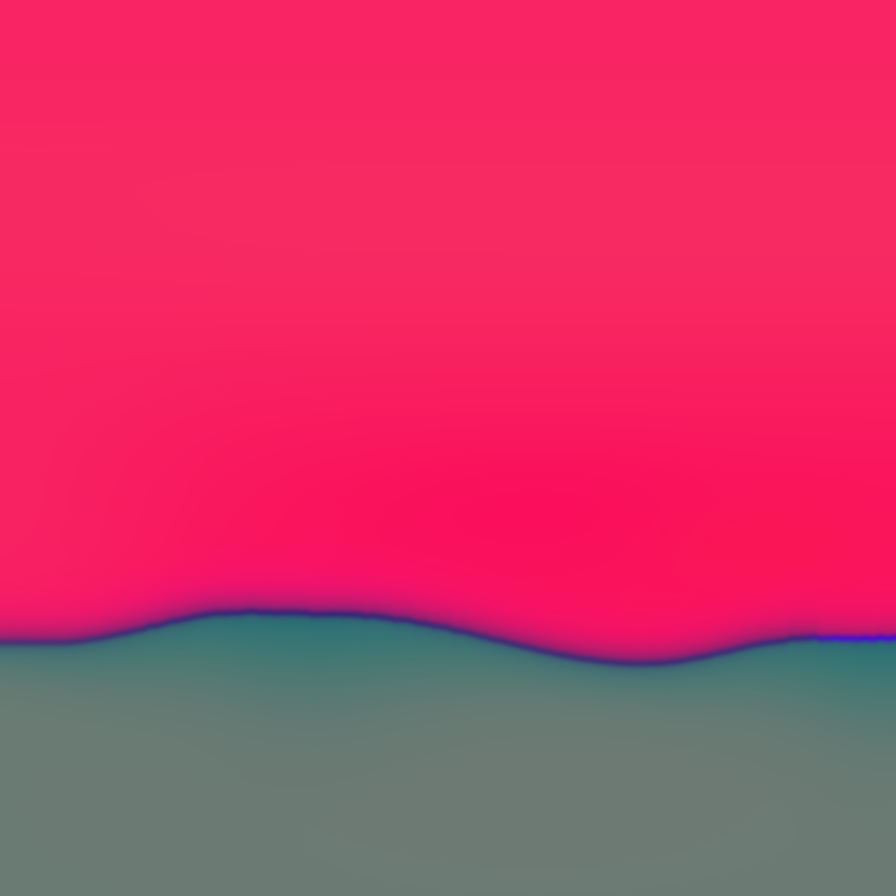
A WebGL 2 fragment shader for this background:

```glsl
#version 300 es
precision highp float;
// A glowing crimson sky above a soft grey-green ground, parted by one long wave.
// The wave is a sum of smooth steps; the signed height above it drives the
// indigo seam, the magenta glow and the teal shade, with broad blobs for tints.

#define SEAM_WIDTH 0.0042
#define SKY_FADE 0.0155
#define GLOW_HEIGHT 0.055
#define TEAL_DEPTH 0.082
#define RIPPLE 0.002
#define RIPPLE_SCALE 120.0

uniform vec2 u_resolution;
out vec4 fragColor;

float hash(float n) {
    return fract(sin(n * 127.1) * 43758.55);
}

float noise(float x) {
    float cell = floor(x), f = fract(x);
    return mix(hash(cell), hash(cell + 1.0), f * f * (3.0 - 2.0 * f));
}

// Soft elliptical spot, 1 at its centre
float blob(vec2 p, vec2 centre, vec2 radius) {
    vec2 q = (p - centre) / radius;
    return exp(-dot(q, q));
}

float bump(float x, float centre, float radius) {
    float q = (x - centre) / radius;
    return exp(-q * q);
}

// Height of the wave, rising, falling and rising again
float waveHeight(float x) {
    return 0.2826 + 0.034 * smoothstep(0.06, 0.27, x)
                  - 0.004 * smoothstep(0.27, 0.45, x)
                  - 0.0533 * smoothstep(0.39, 0.715, x)
                  + 0.0287 * smoothstep(0.72, 0.91, x);
}

vec3 skyColor(vec2 p, float above) {
    const vec3 crimson = vec3(0.98, 0.075, 0.36);
    const vec3 rose = vec3(0.97, 0.165, 0.385);
    const vec3 topPink = vec3(0.975, 0.14, 0.39);
    const vec3 magenta = vec3(0.98, 0.06, 0.46);
    vec3 col = mix(crimson, rose, smoothstep(0.4, 0.75, p.y));
    col = mix(col, topPink, smoothstep(0.78, 0.98, p.y));
    col = mix(col, vec3(0.97, 0.145, 0.39), 0.8 * blob(p, vec2(-0.02, 0.42), vec2(0.24, 0.3)));
    col = mix(col, vec3(0.985, 0.04, 0.36), 0.55 * blob(p, vec2(0.6, 0.43), vec2(0.2, 0.07)));
    col = mix(col, vec3(0.98, 0.09, 0.325), 0.7 * blob(p, vec2(0.86, 0.39), vec2(0.13, 0.06)));
    // Magenta glow resting on the wave
    float glow = exp(-pow(above / GLOW_HEIGHT, 2.0));
    return mix(col, magenta, glow * (0.55 + 0.4 * bump(p.x, 0.3, 0.2)));
}

vec3 groundColor(vec2 p, float below, float crest) {
    const vec3 grey = vec3(0.425, 0.48, 0.45);
    const vec3 greyGreen = vec3(0.415, 0.482, 0.45);
    const vec3 teal = vec3(0.14, 0.455, 0.455);
    vec3 col = mix(greyGreen, grey, blob(p, vec2(0.6, 0.1), vec2(0.5, 0.15)));
    float depth = below / (TEAL_DEPTH * (0.4 + 0.6 * crest));
    float shade = exp(-pow(depth, 1.6));
    return mix(col, teal, shade * (0.5 + 0.4 * crest));
}

void main() {
    vec2 p = gl_FragCoord.xy / u_resolution;
    float pixel = 1.0 / u_resolution.y;

    // Crests carry the teal shade and the fine ripples
    float crest = min(1.0, bump(p.x, 0.34, 0.21) + bump(p.x, 1.0, 0.19));
    float blueEnd = smoothstep(0.88, 0.94, p.x);
    float ripple = (noise(p.x * RIPPLE_SCALE) - 0.5) * RIPPLE * crest;
    float d = p.y - waveHeight(p.x) - ripple;
    float above = max(d, 0.0), below = max(-d, 0.0);

    // Sky darkens to purple just above the seam
    vec3 sky = skyColor(p, above);
    float fade = exp(-pow(above / SKY_FADE, 1.15));
    sky = mix(sky, vec3(0.38, 0.16, 0.44), 0.92 * fade * (1.0 - 0.3 * blueEnd));

    // Ground dims toward the seam and meets the sky across a soft edge
    vec3 ground = groundColor(p, below, crest);
    ground = mix(ground, vec3(0.2, 0.27, 0.45), 0.7 * exp(-below / 0.008));
    float soft = mix(0.006, 0.003, crest) + pixel;
    vec3 col = mix(ground, sky, smoothstep(-soft, soft, d));

    // Indigo seam, turning to vivid blue at the right end
    vec3 seam = mix(vec3(0.2, 0.12, 0.47), vec3(0.25, 0.0, 0.95), blueEnd);
    float strength = mix(0.25, 0.7, max(crest, smoothstep(0.1, 0.2, p.x) * 0.5));
    float line = exp(-pow(d / SEAM_WIDTH, 2.0));
    fragColor = vec4(mix(col, seam, line * strength), 1.0);
}
```
